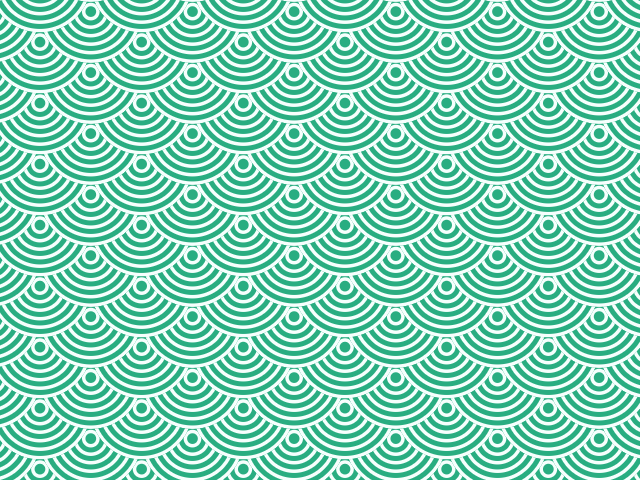
Give the GLSL for this pattern, as a Shadertoy shader.

```glsl
#define SCALES_PER_HEIGHT 4.721
#define ROW_STEP 0.3
#define ORIGIN vec2(0.393, 0.107)
#define RING_COUNT 6.0
#define FIRST_RING 0.0697
#define RING_PITCH 0.0836
#define LINE_WIDTH 0.0344
#define GREEN vec3(0.160, 0.680, 0.505)
#define WHITE vec3(0.965, 1.0, 0.992)

// Antialiased coverage of a signed distance
float coverage(float dist, float pixel) {
    return clamp(0.5 - dist / pixel, 0.0, 1.0);
}

// Signed distance to the nearest of the concentric rings
float ringDistance(float radius) {
    float ring = clamp(round((radius - FIRST_RING) / RING_PITCH), 0.0, RING_COUNT - 1.0);
    return abs(radius - FIRST_RING - ring * RING_PITCH) - 0.5 * LINE_WIDTH;
}

void mainImage(out vec4 fragColor, in vec2 fragCoord) {
    float pixel = SCALES_PER_HEIGHT / iResolution.y;
    vec2 p = fragCoord * pixel - ORIGIN;
    float scaleRadius = FIRST_RING + (RING_COUNT - 1.0) * RING_PITCH + 0.5 * LINE_WIDTH;
    float lowestRow = floor((p.y - scaleRadius) / ROW_STEP);
    vec3 color = GREEN;

    // Stack the rows upward, each one covering the row below
    for (int i = 0; i < 6; i++) {
        float row = lowestRow + float(i);
        vec2 local = p - vec2(0.5, ROW_STEP) * row;
        local.x -= round(local.x);
        float radius = length(local);
        vec3 scaleColor = mix(GREEN, WHITE, coverage(ringDistance(radius), pixel));
        color = mix(color, scaleColor, coverage(radius - scaleRadius, pixel));
    }
    fragColor = vec4(color, 1.0);
}
```
